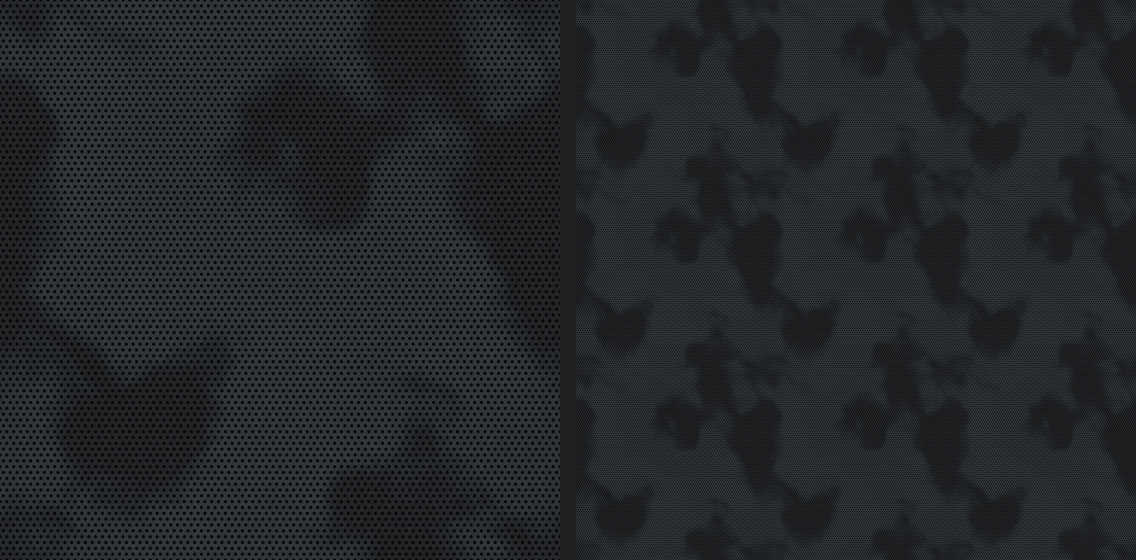
Left, the tile; right, the same tile 3 across and 3 down.
This texture is drawn by a WebGL 1 fragment shader. Its source:

```glsl
precision highp float;
// Dark perforated metal sheet: staggered rows of small round black holes,
// stained by soft grime clouds made of wrapping noise bent by layered sines.
// Every frequency is a whole number, so the sheet tiles on all four sides.
uniform vec2 u_resolution;

const vec2 HOLE_GRID = vec2(82.0, 96.0);    // holes across, rows down (even)
const float HOLE_RADIUS = 0.00285;          // in canvas widths
const float RIM_WIDTH = 0.0010;
const float RIM_LIGHT = 0.012;
const vec3 PLATE_COLOR = vec3(0.193, 0.208, 0.222);
const vec3 GRIME_COLOR = vec3(0.132, 0.138, 0.146);
const vec3 HOLE_COLOR = vec3(0.024, 0.026, 0.031);
const float GRIME_START = 0.44;             // noise level where stains begin
const float GRIME_FULL = 0.66;              // noise level where stains are solid
const float GRIME_PERIOD = 4.0;             // largest clouds per side
const float WARP_AMOUNT = 0.022;
const float TONE_AMOUNT = 0.10;             // broad brightness drift
const float GRAIN_AMOUNT = 0.07;
const float SPECK_CELLS = 48.0;             // cells per side for worn specks
const float SPECK_LIGHT = 0.018;
const float TAU = 6.2831853;

float hash(vec2 p) {
  vec3 q = fract(vec3(p.xyx) * 0.1031);
  q += dot(q, q.yzx + 33.33);
  return fract((q.x + q.y) * q.z);
}

// Value noise repeating after 'period' cells
float wrapNoise(vec2 uv, float period, float seed) {
  vec2 p = uv * period;
  vec2 cell = floor(p);
  vec2 f = fract(p);
  f = f * f * f * (f * (f * 6.0 - 15.0) + 10.0);
  vec2 a = mod(cell, period) + seed;
  vec2 b = mod(cell + 1.0, period) + seed;
  return mix(mix(hash(a), hash(vec2(b.x, a.y)), f.x),
             mix(hash(vec2(a.x, b.y)), hash(b), f.x), f.y);
}

float cloudNoise(vec2 uv, float period, float seed) {
  float sum = 0.0;
  float weight = 0.5;
  for (int i = 0; i < 5; i++) {
    sum += weight * wrapNoise(uv, period, seed);
    period *= 2.0;
    seed += 17.0;
    weight *= 0.5;
  }
  return sum / 0.96875;
}

// Layered sines bend the clouds into irregular stains
vec2 warp(vec2 uv) {
  vec2 bend = sin(TAU * (uv.yx * vec2(2.0, 3.0) + vec2(0.13, 0.58)));
  bend += 0.5 * sin(TAU * (uv.yx * 5.0 + uv * 3.0 + vec2(0.71, 0.27)));
  return uv + WARP_AMOUNT * bend;
}

// Cellular noise: distance to the nearest wrapped random point
float cellDistance(vec2 uv) {
  vec2 p = uv * SPECK_CELLS;
  vec2 base = floor(p);
  float nearest = 2.0;
  for (int y = -1; y <= 1; y++) {
    for (int x = -1; x <= 1; x++) {
      vec2 cell = base + vec2(float(x), float(y));
      vec2 id = mod(cell, SPECK_CELLS);
      vec2 point = cell + vec2(hash(id + 7.0), hash(id + 91.0));
      nearest = min(nearest, length(p - point));
    }
  }
  return nearest;
}

// Distance to the edge of the nearest hole, negative inside;
// yz holds the offset from its centre
vec3 holeField(vec2 uv) {
  vec2 p = uv * HOLE_GRID + 0.5;
  p.x += 0.5 * mod(floor(p.y), 2.0);
  vec2 offset = (fract(p) - 0.5) / HOLE_GRID;
  return vec3(length(offset) - HOLE_RADIUS, offset);
}

void main() {
  vec2 uv = gl_FragCoord.xy / u_resolution;
  float pixel = 1.0 / min(u_resolution.x, u_resolution.y);

  // Stains and uneven tone
  float cloud = cloudNoise(warp(uv), GRIME_PERIOD, 23.0);
  float grime = smoothstep(GRIME_START, GRIME_FULL, cloud);
  vec3 color = mix(PLATE_COLOR, GRIME_COLOR, grime);
  float tone = cloudNoise(uv, 6.0, 151.0) - 0.5;
  float grain = wrapNoise(uv, 192.0, 311.0) - 0.5;
  color *= 1.0 + TONE_AMOUNT * tone + GRAIN_AMOUNT * grain;

  // Sparse worn specks
  float wear = smoothstep(0.58, 0.75, wrapNoise(uv, 12.0, 47.0));
  color += SPECK_LIGHT * wear * (1.0 - smoothstep(0.05, 0.28, cellDistance(uv)));

  // Holes with a faint light on the lower rim
  vec3 hole = holeField(uv);
  float rim = 1.0 - smoothstep(0.0, RIM_WIDTH, abs(hole.x));
  color += RIM_LIGHT * rim * clamp(-hole.z / HOLE_RADIUS, 0.0, 1.0);
  float inside = 1.0 - smoothstep(-0.7 * pixel, 0.7 * pixel, hole.x);
  color = mix(color, HOLE_COLOR, inside);

  gl_FragColor = vec4(color, 1.0);
}
```
